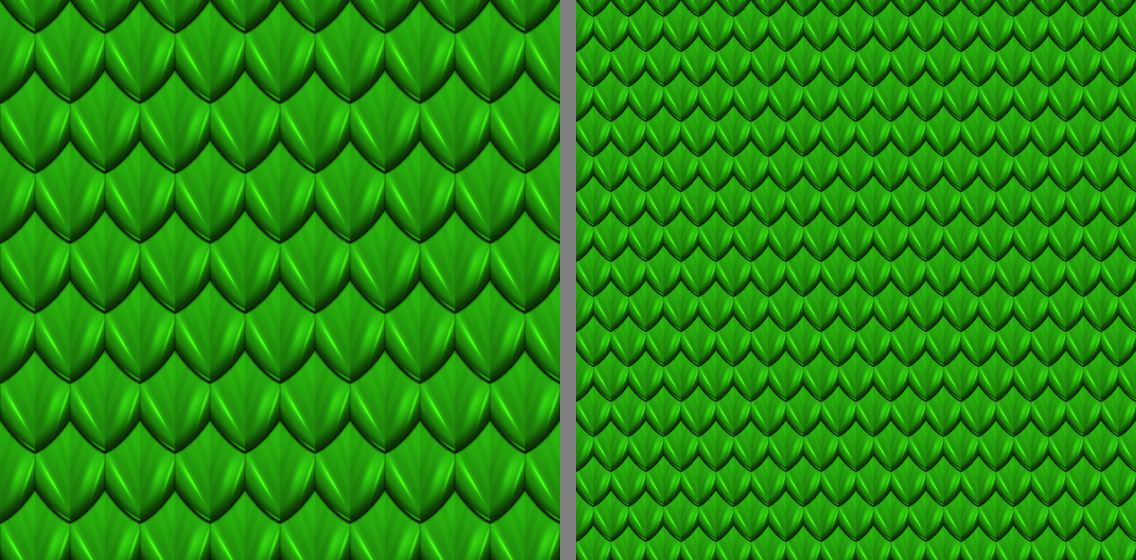
Left: one tile. Right: repeated 2 by 2.
A WebGL 2 fragment shader for this pattern:

```glsl
#version 300 es
precision highp float;
// Glossy green pointed scales in eight overlapping, half-offset rows.
uniform vec2 u_resolution;
out vec4 fragColor;

const float REPEATS = 8.0;      // scales across and rows down; even, so it tiles
const float TIP_HEIGHT = 0.52;  // height of a tip inside its row
const vec3 LEAF_GREEN = vec3(0.225, 1.0, 0.075);
const vec3 GLINT_TINT = vec3(0.25, 0.0, 0.06);

// Height of the curved lower rim above the tip
float rimHeight(float x) {
    return 0.45 * x + 1.02 * x * x;
}

// Approximate distance inside the rim, negative outside
float rimDistance(vec2 p) {
    float x = abs(p.x);
    float slope = 0.45 + 2.04 * x;
    return (p.y - rimHeight(x)) / sqrt(1.0 + slope * slope);
}

float bell(float x, float width) {
    float t = x / width;
    return exp(-t * t);
}

// Soft reflection along a slanted line, fading away from its middle height
float streak(float x, float y, vec2 start, float slope, float width, vec2 fade) {
    float offset = x - start.x - slope * (y - start.y);
    return bell(offset, width) * bell(y - fade.x, fade.y);
}

// Faint V-shaped veins from layered sines
float veins(float x, float y) {
    float flow = x * 25.0 - y * 10.0;
    return 0.5 * sin(flow) + 0.3 * sin(flow * 1.9 + y * 5.0 + 1.3)
         + 0.2 * sin(flow * 3.7 - x * 9.0);
}

// Position relative to the tip of the nearest scale in a row
vec2 scaleLocal(vec2 p, float row) {
    float shift = 0.5 * mod(row, 2.0);
    return vec2(fract(p.x - shift + 0.5) - 0.5, p.y - row - TIP_HEIGHT);
}

float leftGloss(float x, float y, float rim) {
    float core = streak(x, y, vec2(0.20, 0.50), 0.58, 0.018, vec2(0.57, 0.19));
    float glow = streak(x, y, vec2(0.21, 0.50), 0.56, 0.06, vec2(0.68, 0.30));
    float tip = bell(rim - 0.045, 0.014) * bell(y - 0.08, 0.10);
    return 0.34 * core + 0.22 * glow + 0.48 * tip;
}

float rightGloss(float x, float y) {
    float inner = streak(x, y, vec2(0.18, 0.45), 0.33, 0.055, vec2(0.70, 0.24));
    float outer = streak(x, y, vec2(0.32, 0.42), 0.34, 0.022, vec2(0.68, 0.24));
    float glow = streak(x, y, vec2(0.25, 0.45), 0.35, 0.10, vec2(0.75, 0.28));
    return 0.20 * inner + 0.32 * outer + 0.13 * glow;
}

vec3 scaleColor(vec2 p, float pixel) {
    float x = abs(p.x);
    float rim = max(rimDistance(p), 0.0);
    float rightSide = smoothstep(-pixel, pixel, p.x);

    // Body: brighter towards the top, with a step at the central ridge
    float body = mix(0.50, 0.67, smoothstep(0.25, 1.3, p.y));
    body += mix(0.03, -0.03, rightSide) * bell(x, 0.22);
    body += 0.035 * veins(x, p.y) * smoothstep(0.15, 0.7, p.y);

    // Rounded rim: broader shade on the right, then a dark outline
    float shadeWidth = mix(0.17, 0.25, rightSide);
    float shade = mix(0.36, 1.0, smoothstep(0.0, shadeWidth, rim));
    shade *= mix(0.45, 1.0, smoothstep(0.0, 0.03, rim));

    // Crease between neighbours of one row
    shade *= 1.0 - 0.25 * bell(0.5 - x, 0.014);

    float gloss = mix(leftGloss(x, p.y, rim), rightGloss(x, p.y), rightSide);
    float light = body * shade + gloss * smoothstep(0.0, 0.05, rim);
    return LEAF_GREEN * min(light, 1.0) + GLINT_TINT * max(light - 0.75, 0.0);
}

void main() {
    vec2 p = gl_FragCoord.xy / u_resolution * REPEATS;
    float pixel = REPEATS / min(u_resolution.x, u_resolution.y);

    // The upper row covers the row below it
    float row = floor(p.y - TIP_HEIGHT);
    vec2 upper = scaleLocal(p, row);
    vec2 lower = scaleLocal(p, row - 1.0);
    float edge = rimDistance(upper);

    // Narrow contact shadow just outside the upper rim
    float contact = mix(0.65, 1.0, smoothstep(0.0, 0.035, -edge));
    vec3 below = scaleColor(lower, pixel) * contact;
    vec3 above = scaleColor(upper, pixel);
    float cover = smoothstep(-0.7 * pixel, 0.7 * pixel, edge);
    fragColor = vec4(mix(below, above, cover), 1.0);
}
```
